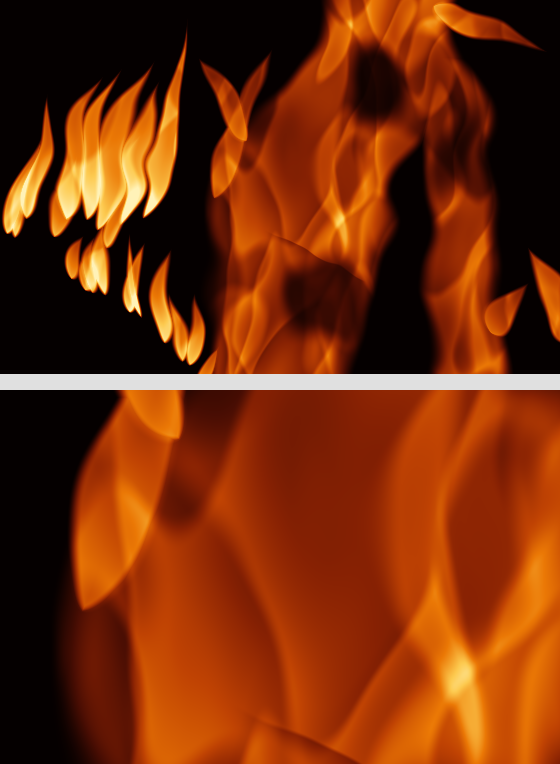
Top: the whole. Bottom: its middle third, enlarged.
Reproduce this texture procedurally as a Shadertoy shader.

```glsl
// Bonfire flames on black: two tall bodies of fire, and a bright cluster at left.
// Folded translucent sheets come from one-sided bands of warped gradient noise;
// tapered tongues are scattered by hash, and summed heat is mapped to a fire ramp.

const vec3 NIGHT  = vec3(0.02, 0.00, 0.00);
const vec3 MAROON = vec3(0.28, 0.05, 0.01);
const vec3 RUST   = vec3(0.53, 0.13, 0.01);
const vec3 ORANGE = vec3(0.75, 0.26, 0.01);
const vec3 AMBER  = vec3(0.92, 0.47, 0.02);
const vec3 STRAW  = vec3(0.99, 0.79, 0.31);
const vec3 CORE   = vec3(1.00, 0.95, 0.72);

const int   SHEETS = 5;           // overlapping translucent layers
const int   LEFT_TONGUES = 20;    // small flames of the left cluster
const float SWAY = 0.075;         // sideways bend of all flames
const float FOLD_GAIN = 0.27;     // contrast of the sheet folds
const float BODY_HEAT = 0.15;     // heat between folds

float hash(vec2 p) {
    return fract(sin(dot(p, vec2(127.1, 311.7))) * 43758.5453);
}

float corner(vec2 cell, vec2 offset) {
    float a = 6.2832 * hash(cell);
    return dot(vec2(cos(a), sin(a)), offset);
}

// Gradient noise, about -0.7 to 0.7
float noise(vec2 p) {
    vec2 i = floor(p), f = p - i;
    vec2 u = f * f * f * (f * (f * 6.0 - 15.0) + 10.0);
    vec2 e = vec2(1.0, 0.0);
    return mix(mix(corner(i, f), corner(i + e.xy, f - e.xy), u.x),
               mix(corner(i + e.yx, f - e.yx), corner(i + e.xx, f - e.xx), u.x), u.y);
}

vec2 sway(vec2 p, float seed) {
    p.x += SWAY * noise(p * vec2(3.5, 3.8) + seed);
    p.x += 0.4 * SWAY * noise(p * vec2(8.0, 7.0) + seed + 5.3);
    p.y += 0.5 * SWAY * noise(p * vec2(6.0, 4.0) + seed + 9.1);
    return p;
}

// Bright sharp fold on one side, slow fade on the other, summed over layers
float folds(vec2 p) {
    float sum = 0.0;
    for (int i = 0; i < SHEETS; i++) {
        float k = float(i);
        vec2 q = sway(p, 17.0 * k + 3.0);
        q.x -= (0.08 * k - 0.1) * q.y;
        float n = noise(q * vec2(4.2 + 0.7 * k, 1.7 + 0.2 * k) + 31.7 * k);
        float band = fract(1.5 * n + 1.8 * q.x + 0.37 * k);
        sum += smoothstep(0.0, 0.12, band) * exp(-2.9 * band) * smoothstep(1.0, 0.85, band);
    }
    return sum;
}

// Tapered flame: x is depth inside its outline, y the position from base to tip
vec2 tongue(vec2 p, vec2 base, vec2 tip, float width) {
    vec2 axis = tip - base;
    float t = clamp(dot(p - base, axis) / dot(axis, axis), 0.0, 1.0);
    float radius = 2.4 * width * sqrt(t) * (1.0 - t);
    return vec2(radius - length(p - base - axis * t), t);
}

float tongueHeat(vec2 f, float glow, float fold) {
    float rim = 0.22 * exp(-max(f.x, 0.0) / 0.010);
    return smoothstep(0.0, 0.014, f.x) * (glow * (1.0 - 0.55 * f.y) + rim + 0.16 * (fold - 1.0));
}

// Depth inside the two tall bodies of fire
float bodyDepth(vec2 p) {
    float left  = 0.54 + 0.33 * smoothstep(0.45, 1.0, p.y);
    float right = 0.93 + 0.10 * smoothstep(0.0, 0.3, p.y) + 0.22 * smoothstep(0.45, 0.8, p.y);
    float bend  = max(p.y - 0.5, 0.0);
    float column = 0.115 - abs(p.x - 1.24 + 0.9 * bend * bend);
    return max(min(p.x - left, right - p.x), column);
}

vec3 fireRamp(float heat) {
    vec3 c = mix(NIGHT, MAROON, clamp(heat / 0.2, 0.0, 1.0));
    c = mix(c, RUST,   clamp((heat - 0.2) / 0.2, 0.0, 1.0));
    c = mix(c, ORANGE, clamp((heat - 0.4) / 0.2, 0.0, 1.0));
    c = mix(c, AMBER,  clamp((heat - 0.6) / 0.2, 0.0, 1.0));
    c = mix(c, STRAW,  clamp((heat - 0.8) / 0.2, 0.0, 1.0));
    return mix(c, CORE, clamp((heat - 1.0) / 0.2, 0.0, 1.0));
}

void mainImage(out vec4 fragColor, in vec2 fragCoord) {
    vec2 p = fragCoord / iResolution.y;
    p.x += 0.5 * (1.497 - iResolution.x / iResolution.y);
    vec2 q = sway(p, 2.0);
    float fold = folds(p);

    // Tall bodies, with a bright rim and dark openings
    float depth = bodyDepth(q);
    float heat = BODY_HEAT + FOLD_GAIN * fold + 0.28 * noise(q * vec2(3.0, 2.5) + 8.0);
    heat += 0.14 * exp(-max(depth, 0.0) / 0.018);
    float opening = smoothstep(-0.42, -0.16, noise(q * vec2(5.0, 2.6) + 41.0));
    float gap = smoothstep(0.6, 1.3, length((q - vec2(1.02, 0.77)) / vec2(0.07, 0.11)));
    heat *= smoothstep(0.0, 0.05, depth) * mix(0.25, 1.0, opening) * mix(0.12, 1.0, gap);

    // Shadow under the crisp slanted edge of a log
    float drop = 0.37 - 0.5 * (p.x - 0.75) + 0.02 * noise(p * 14.0) - p.y;
    float span = smoothstep(0.70, 0.78, p.x) * smoothstep(0.98, 0.96, p.x);
    heat *= 1.0 - 0.4 * span * smoothstep(0.0, 0.006, drop) * exp(-max(drop, 0.0) / 0.07);

    // Loose wisps beside the bodies: base and tip
    vec4 wisps[5] = vec4[5](vec4(0.57, 0.46, 0.73, 0.87), vec4(0.68, 0.64, 0.52, 0.86),
        vec4(1.18, 0.98, 1.48, 0.86), vec4(1.53, 0.08, 1.42, 0.34), vec4(1.30, 0.12, 1.42, 0.24));
    for (int i = 0; i < 5; i++) {
        float h = tongueHeat(tongue(q, wisps[i].xy, wisps[i].zw, 0.045), 0.62, fold);
        heat = max(heat, h) + 0.2 * min(heat, max(h, 0.0));
    }

    // Left cluster: tall flames on a ledge, short hot ones down the slope
    for (int i = 0; i < LEFT_TONGUES; i++) {
        float k = float(i), t = fract(0.618 * k + 0.1);
        float a = hash(vec2(k, 1.7)), b = hash(vec2(k, 5.9));
        bool tall = i < LEFT_TONGUES / 2;
        vec2 base = tall ? vec2(0.40 * t, 0.34 + 0.08 * a) : vec2(0.12 + 0.40 * t, 0.28 - 0.32 * t + 0.06 * a);
        vec2 rise = tall ? vec2(0.03 + 0.08 * b, 0.14 + 0.16 * a + 0.35 * t * b) : vec2(0.14 * b - 0.01, 0.10 + 0.14 * a);
        float h = tongueHeat(tongue(q, base, base + rise, 0.024 + 0.018 * b), 0.82 + 0.25 * a, fold);
        heat = max(heat, h) + 0.2 * min(heat, max(h, 0.0));
    }
    fragColor = vec4(fireRamp(max(heat, 0.0)), 1.0);
}
```
